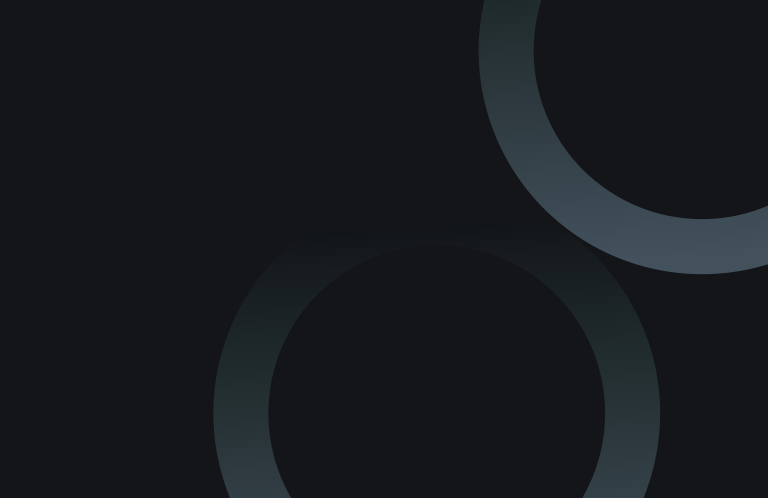
A Shadertoy shader for this background:

```glsl
#define RING_RADIUS 0.3933
#define RING_HALF_WIDTH 0.0553
#define UPPER_CENTER vec2(0.6386, 0.398)
#define LOWER_CENTER vec2(0.1059, -0.330)
#define GRADIENT_TILT 0.055
#define FADE_START -0.385
#define FADE_MIDDLE -0.125
#define FADE_END 0.41
#define BACKGROUND vec3(0.073, 0.082, 0.093)
#define DARK_TEAL vec3(0.122, 0.164, 0.168)
#define SLATE_BLUE vec3(0.262, 0.318, 0.365)

// Signed distance to the band of a ring centred at the origin
float ringDistance(vec2 p) {
    return abs(length(p) - RING_RADIUS) - RING_HALF_WIDTH;
}

// Tilted gradient: background to teal to slate, from top to bottom
vec3 ringColor(vec2 p) {
    float depth = GRADIENT_TILT * p.x - p.y;
    float upper = clamp((depth - FADE_START) / (FADE_MIDDLE - FADE_START), 0.0, 1.0);
    float lower = clamp((depth - FADE_MIDDLE) / (FADE_END - FADE_MIDDLE), 0.0, 1.0);
    return mix(mix(BACKGROUND, DARK_TEAL, upper), SLATE_BLUE, lower);
}

// Lay one antialiased ring over the colour below it
vec3 addRing(vec3 base, vec2 p, float pixel) {
    float coverage = clamp(0.5 - ringDistance(p) / pixel, 0.0, 1.0);
    return mix(base, ringColor(p), coverage);
}

void mainImage(out vec4 fragColor, in vec2 fragCoord) {
    // Canvas heights, measured from the centre
    vec2 p = (fragCoord - 0.5 * iResolution.xy) / iResolution.y;
    float pixel = 1.0 / iResolution.y;

    vec3 color = addRing(BACKGROUND, p - LOWER_CENTER, pixel);
    color = addRing(color, p - UPPER_CENTER, pixel);
    fragColor = vec4(color, 1.0);
}
```
